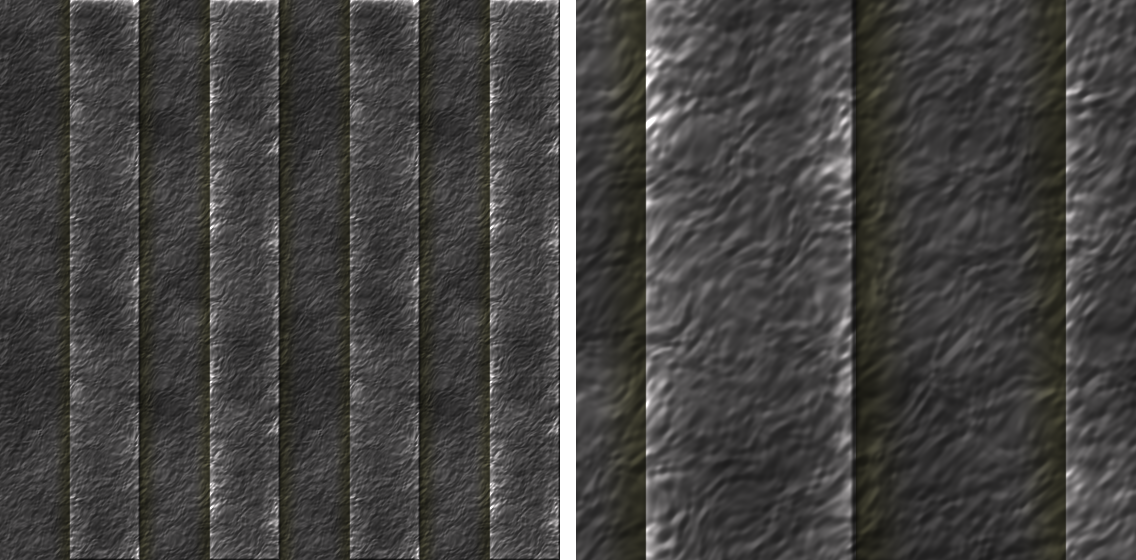
Left: the whole. Right: its middle third, enlarged.
This texture is drawn by a WebGL 2 fragment shader. Its source:

```glsl
#version 300 es
precision highp float;
// Four raised stone bars alternating with shadowed, olive-edged grooves.
uniform vec2 u_resolution;
out vec4 outColor;

const float BAR_PAIRS = 4.0;    // groove + bar repeats across
const float ROCK_TILES = 2.0;   // rock repeats across and down
const vec3 STONE = vec3(1.0, 0.98, 0.985);
const vec3 OLIVE_STAIN = vec3(0.80, 0.80, 0.60);

float hash(vec2 cell, float seed) {
    vec3 p = fract(vec3(cell.xyx + seed * 7.31) * vec3(0.1031, 0.1030, 0.0973));
    p += dot(p, p.yzx + 33.33);
    return fract((p.x + p.y) * p.z);
}

// Value noise that wraps after the given number of cells.
float noise(vec2 p, vec2 period, float seed) {
    vec2 cell = floor(p), f = fract(p);
    f = f * f * (3.0 - 2.0 * f);
    vec2 lo = mod(cell, period), hi = mod(cell + 1.0, period);
    float bottom = mix(hash(lo, seed), hash(vec2(hi.x, lo.y), seed), f.x);
    float top = mix(hash(vec2(lo.x, hi.y), seed), hash(hi, seed), f.x);
    return mix(bottom, top, f.y);
}

float evenNoise(vec2 tile, float count, float seed) {
    return noise(tile * count, vec2(count), seed);
}

// Noise stretched along the rising diagonal; the turned lattice still tiles.
float diagonalGrain(vec2 tile, vec2 count, float seed) {
    return noise(vec2(tile.x + tile.y, tile.y - tile.x) * count, count, seed);
}

// A few scattered ragged chips, wrapped around the tile.
float chips(vec2 tile, float ragged) {
    float depth = 0.0;
    for (int i = 0; i < 8; i++) {
        vec2 id = vec2(float(i), 3.0);
        vec2 center = vec2(hash(id, 21.0), hash(id, 22.0));
        vec2 d = fract(tile - center + 0.5) - 0.5;
        float radius = mix(0.020, 0.045, hash(id, 23.0));
        float near = 1.0 - smoothstep(0.0, radius, length(d));
        depth = max(depth, near * smoothstep(0.35, 0.75, ragged));
    }
    return depth;
}

float rockHeight(vec2 tile) {
    vec2 warp = vec2(evenNoise(tile, 18.0, 1.0), evenNoise(tile, 21.0, 2.0)) - 0.5;
    vec2 p = tile + warp * 0.017;
    float h = 0.52 * diagonalGrain(p, vec2(34.0, 58.0), 3.0);
    h += 0.32 * diagonalGrain(p, vec2(62.0, 102.0), 4.0);
    h += 0.42 * evenNoise(p, 33.0, 5.0);
    h += 0.20 * evenNoise(p, 92.0, 6.0);
    return h - 0.6 * chips(tile, evenNoise(p, 48.0, 7.0));
}

// Positive where the surface faces the light at upper left.
float rockSlope(vec2 tile) {
    vec2 towardLight = vec2(-0.0024, 0.0038);
    return rockHeight(tile) - rockHeight(tile + towardLight);
}

float falloff(float distance, float width) {
    return exp(-max(distance, 0.0) / width);
}

// Dim groove with olive shadow beside each neighbouring bar.
vec3 grooveColor(float fromLeft, float fromRight, float hasLeftBar, float relief, float mottle) {
    float leftStain = hasLeftBar * (1.0 - smoothstep(0.002, 0.038, fromLeft));
    float rightStain = 1.0 - smoothstep(0.002, 0.032, fromRight);
    float contact = hasLeftBar * falloff(fromLeft, 0.0025) + 0.3 * falloff(fromRight, 0.002);
    vec3 stain = mix(vec3(1.0), OLIVE_STAIN, max(leftStain, rightStain));
    return STONE * stain * 0.228 * mottle * relief * (1.0 - 0.5 * min(contact, 1.0));
}

// Bar with worn bright rims and a dark lower-right bevel.
// The edge distances are left, right, top and bottom.
vec3 barColor(vec4 edge, float relief, float mottle, float wear) {
    float rim = falloff(edge.x, 0.016) + 0.85 * falloff(edge.y - 0.003, 0.014);
    rim += 0.9 * falloff(edge.z, 0.010) + 0.6 * falloff(edge.w, 0.010);
    float light = 0.240 * mottle * relief;
    light += rim * mix(0.02, 0.40, wear * wear * 1.2) * relief * relief;
    light += 0.14 * falloff(edge.x, 0.0015) + 0.4 * falloff(edge.z, 0.003);
    float bevel = smoothstep(0.0010, 0.0040, min(edge.y, edge.w));
    return STONE * light * mix(0.3, 1.0, bevel);
}

void main() {
    vec2 uv = gl_FragCoord.xy / u_resolution;
    vec2 tile = uv * ROCK_TILES;
    float pixel = 1.0 / u_resolution.x;

    // Rock relief, with soft limits on glints, and broad tonal variation.
    float relief = exp(0.62 * tanh(3.0 * rockSlope(tile)));
    float mottle = 0.58 + 0.34 * evenNoise(tile, 6.0, 11.0) + 0.28 * evenNoise(tile, 14.0, 12.0);
    mottle += 0.22 * diagonalGrain(tile, vec2(18.0, 27.0), 14.0);
    float wear = 0.6 * evenNoise(tile, 15.0, 13.0) + 0.4 * evenNoise(tile, 44.0, 15.0);

    // Distances to the sides of the current groove and bar.
    float pairWidth = 1.0 / BAR_PAIRS;
    float x = mod(uv.x, pairWidth);
    float barLeft = 0.5 * pairWidth;
    vec4 barEdge = vec4(x - barLeft, pairWidth - x, 1.0 - uv.y, uv.y);
    float hasLeftBar = step(pairWidth, uv.x);

    vec3 groove = grooveColor(x, barLeft - x, hasLeftBar, relief, mottle);
    vec3 bar = barColor(barEdge, relief, mottle, wear + 0.12);
    float raised = smoothstep(-pixel, pixel, x - barLeft);
    outColor = vec4(clamp(mix(groove, bar, raised), 0.0, 1.0), 1.0);
}
```
